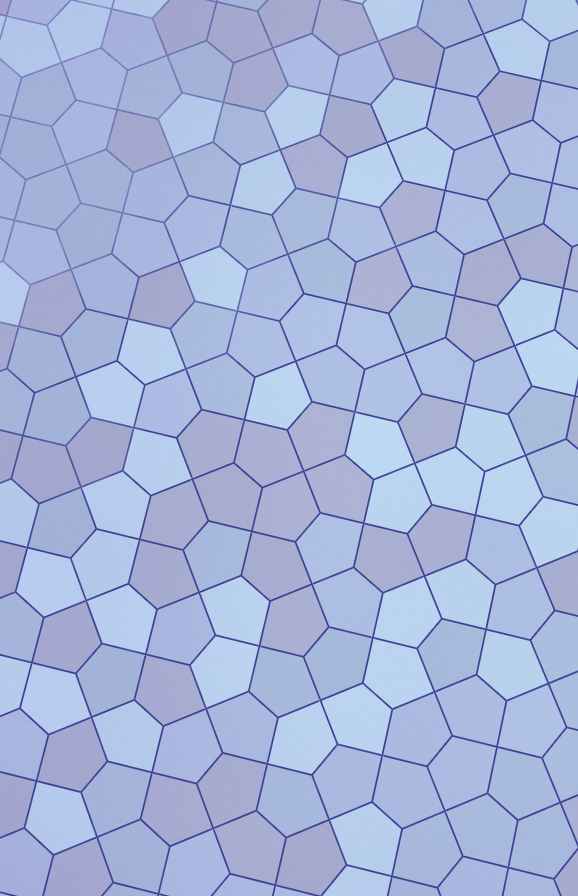
Reproduce this pattern procedurally as a Shadertoy shader.

```glsl
#define CELL 0.0877          // side of the square lattice, in canvas heights
#define TILT 0.714           // lattice rotation in radians
#define ORIGIN vec2(0.0075, 0.0979)
#define PERSPECTIVE 0.109    // tiles shrink towards the top
#define RIDGE 0.24           // half length of the edge inside each cell
#define LINE_WIDTH 0.0019
#define LINE_COLOR vec3(0.24, 0.25, 0.58)
#define LILAC vec3(0.665, 0.690, 0.825)
#define SLATE vec3(0.660, 0.735, 0.865)
#define PERIWINKLE vec3(0.680, 0.745, 0.890)
#define ICE vec3(0.730, 0.830, 0.940)

float hash(vec2 p) {
    vec3 q = fract(p.xyx * vec3(0.1031, 0.1030, 0.0973));
    q += dot(q, q.yzx + 33.33);
    return fract((q.x + q.y) * q.z);
}

float gradientDot(vec2 corner, vec2 offset) {
    float angle = 6.2832 * hash(corner + 71.0);
    return dot(vec2(cos(angle), sin(angle)), offset);
}

float gradientNoise(vec2 p) {
    vec2 i = floor(p), f = fract(p);
    vec2 u = f * f * f * (f * (f * 6.0 - 15.0) + 10.0);
    vec2 e = vec2(1.0, 0.0);
    return mix(mix(gradientDot(i, f), gradientDot(i + e, f - e), u.x),
               mix(gradientDot(i + e.yx, f - e.yx), gradientDot(i + 1.0, f - 1.0), u.x), u.y);
}

float segmentDistance(vec2 p, vec2 a, vec2 b) {
    vec2 ab = b - a;
    return length(p - a - ab * clamp(dot(p - a, ab) / dot(ab, ab), 0.0, 1.0));
}

// Pentagonal tiling: xy = tile id, z = distance to the nearest edge
vec3 pentagons(vec2 g) {
    vec2 cell = floor(g);
    vec2 f = g - cell - 0.5;
    bool turned = mod(cell.x + cell.y, 2.0) < 0.5;
    if (turned) f = f.yx;

    vec2 m = abs(f);
    vec2 tip = vec2(0.0, RIDGE);
    float d = min(segmentDistance(m, vec2(0.0), tip), segmentDistance(m, tip, vec2(0.5)));

    // Each pentagon straddles one side of the lattice square
    bool atEnd = m.y > RIDGE + (1.0 - 2.0 * RIDGE) * m.x;
    vec2 side = atEnd ? vec2(0.0, sign(f.y)) : vec2(sign(f.x), 0.0);
    if (turned) side = side.yx;
    return vec3(2.0 * cell + 1.0 + side, d);
}

vec3 tileColor(vec2 id) {
    float pick = hash(id + 137.0);
    vec3 color = pick < 0.28 ? LILAC : pick < 0.50 ? SLATE : pick < 0.76 ? PERIWINKLE : ICE;
    return color + 0.02 * (hash(id + 311.0) - 0.5);
}

void mainImage(out vec4 fragColor, in vec2 fragCoord) {
    vec2 p = (fragCoord - 0.5 * iResolution.xy) / iResolution.y;
    float pixel = 1.0 / iResolution.y;

    // Perspective, then rotation into lattice space
    float scale = 1.0 - PERSPECTIVE * p.y;
    vec2 q = p / scale - ORIGIN;
    float c = cos(TILT), s = sin(TILT);
    vec2 g = vec2(c * q.x - s * q.y, s * q.x + c * q.y) / CELL;
    vec3 tile = pentagons(g);
    vec3 color = tileColor(tile.xy);

    // Soft light from the right, cooler shade at the left and at both ends
    float shade = smoothstep(0.12, -0.36, p.x) * 0.65 + 1.6 * p.y * p.y;
    shade += 0.25 * gradientNoise(p * 4.0 + 9.0);
    color *= mix(vec3(1.005, 1.01, 1.005), vec3(0.95, 0.925, 0.97), shade);
    color += 0.008 * gradientNoise(p * 150.0);

    // Thin joints, worn towards the upper left
    float edge = tile.z * CELL * scale;
    float line = clamp((0.5 * LINE_WIDTH - edge) / pixel + 0.5, 0.0, 1.0);
    float wear = smoothstep(0.1, 0.6, p.y - p.x + 0.3 * gradientNoise(p * 7.0));
    line *= 1.0 - 0.55 * wear + 0.15 * gradientNoise(p * 60.0);
    color = mix(color, LINE_COLOR, clamp(line, 0.0, 1.0));

    fragColor = vec4(color, 1.0);
}
```
